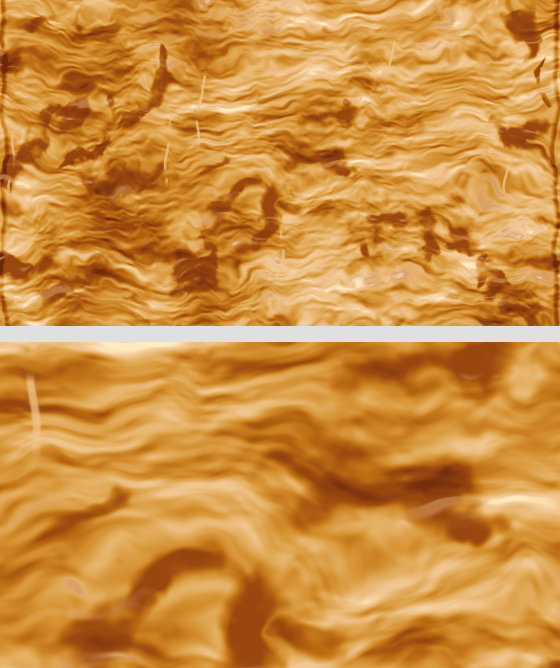
Top, the full canvas; bottom, a detail of the centre.
Give the GLSL for this texture, as a Shadertoy shader.

```glsl
// Glazed golden pastry crust: wrinkled flaky sheet with scorched patches and pale cracks.

const vec3 CHAR     = vec3(0.43, 0.16, 0.05);
const vec3 BROWN    = vec3(0.60, 0.28, 0.06);
const vec3 AMBER    = vec3(0.73, 0.42, 0.07);
const vec3 GOLD     = vec3(0.83, 0.56, 0.18);
const vec3 BUTTER   = vec3(0.89, 0.68, 0.37);
const vec3 CREAM    = vec3(0.94, 0.77, 0.56);
const vec3 SHINE    = vec3(1.00, 0.92, 0.76);
const vec3 GLAZE    = vec3(0.81, 0.56, 0.35);

const vec2  WRINKLE_FREQ   = vec2(8.0, 22.0);     // cells per canvas height
const vec2  LIGHT_STEP     = vec2(-0.004, 0.011); // towards the light, upper left
const float RELIEF_GAIN    = 7.5;
const float BAKE_GAIN      = 3.5;
const float MOTTLE_GAIN    = 3.5;
const float TONE_BIAS      = 0.15;
const float SCORCH_DEPTH   = 1.75;
const int   STREAK_COUNT   = 12;
const int   CRACK_COUNT    = 6;

float hash(vec2 p) {
    vec3 q = fract(vec3(p.xyx) * 0.1031);
    q += dot(q, q.yzx + 33.33);
    return fract((q.x + q.y) * q.z);
}

// Value noise centred on zero
float noise(vec2 p) {
    vec2 i = floor(p), f = fract(p);
    f = f * f * (3.0 - 2.0 * f);
    float low  = mix(hash(i), hash(i + vec2(1, 0)), f.x);
    float high = mix(hash(i + vec2(0, 1)), hash(i + vec2(1, 1)), f.x);
    return mix(low, high, f.y) - 0.5;
}

float fbm(vec2 p) {
    float sum = 0.0, amp = 0.5;
    for (int i = 0; i < 4; i++) {
        sum += amp * noise(p);
        p = mat2(1.6, 1.2, -1.2, 1.6) * p + 17.3;
        amp *= 0.5;
    }
    return sum;
}

vec2 warp(vec2 p, float freq) {
    return vec2(fbm(p * freq + 31.0), fbm(p * freq + 67.0));
}

// Curved brown strokes, mostly rising to the right
float streaks(vec2 p, float width) {
    float mask = 0.0;
    for (int i = 0; i < STREAK_COUNT; i++) {
        float id = float(i);
        vec2 centre = vec2((id + hash(vec2(id, 3))) / float(STREAK_COUNT) * width,
                           hash(vec2(id, 11)));
        float angle = mix(0.1, 1.9, hash(vec2(id, 19)));
        float halfLength = mix(0.03, 0.13, hash(vec2(id, 29)));
        float radius = mix(0.016, 0.036, hash(vec2(id, 37)));
        float c = cos(angle), s = sin(angle);
        vec2 q = mat2(c, -s, s, c) * (p - centre);
        q.y += (hash(vec2(id, 43)) - 0.5) * 8.0 * q.x * q.x;
        float d = length(vec2(max(abs(q.x) - halfLength, 0.0), q.y));
        mask = max(mask, 1.0 - smoothstep(radius * 0.35, radius, d));
    }
    return mask;
}

// Thin, broken, nearly vertical splits
float cracks(vec2 p, float width) {
    float mask = 0.0;
    for (int i = 0; i < CRACK_COUNT; i++) {
        float id = float(i);
        vec2 centre = vec2((id + hash(vec2(id, 53))) / float(CRACK_COUNT) * width,
                           mix(0.2, 0.8, hash(vec2(id, 59))));
        float halfLength = mix(0.06, 0.16, hash(vec2(id, 61)));
        vec2 q = p - centre;
        float d = abs(q.x - 0.08 * q.y + 0.03 * noise(vec2(p.y * 14.0, id * 7.0)));
        float fade = 1.0 - smoothstep(halfLength * 0.7, halfLength, abs(q.y));
        float broken = smoothstep(-0.25, 0.1, noise(vec2(id * 5.0, p.y * 28.0)));
        mask = max(mask, (1.0 - smoothstep(0.002, 0.006, d)) * fade * broken);
    }
    return mask;
}

// Tone in standard deviations to crust colour
vec3 crustColour(float tone) {
    vec3 col = mix(CHAR, BROWN, smoothstep(-2.7, -1.6, tone));
    col = mix(col, AMBER,  clamp((tone + 1.55) / 0.80, 0.0, 1.0));
    col = mix(col, GOLD,   clamp((tone + 0.75) / 0.75, 0.0, 1.0));
    col = mix(col, BUTTER, clamp(tone / 0.80, 0.0, 1.0));
    col = mix(col, CREAM,  clamp((tone - 0.80) / 0.75, 0.0, 1.0));
    return mix(col, SHINE, smoothstep(1.6, 2.8, tone));
}

void mainImage(out vec4 fragColor, in vec2 fragCoord) {
    vec2 p = fragCoord / iResolution.y;
    float width = iResolution.x / iResolution.y;

    // Wrinkled relief lit from above
    vec2 folded = p + 0.22 * warp(p, 4.0);
    float relief = RELIEF_GAIN * (fbm(folded * WRINKLE_FREQ)
                 - fbm((folded + LIGHT_STEP) * WRINKLE_FREQ));

    // Scorched blobs and streaks with ragged outlines
    vec2 ragged = p + 0.10 * warp(p, 13.0);
    float blobs = smoothstep(0.155, 0.25, fbm(ragged * vec2(5.0, 6.5) + 83.0));
    float patchy = smoothstep(-0.22, 0.06, fbm(p * 11.0 + 47.0));
    float scorch = max(blobs, streaks(ragged, width) * patchy);

    // Uneven baking
    float tone = TONE_BIAS + relief * mix(1.0, 0.5, scorch);
    tone += BAKE_GAIN * fbm(p * 3.2 + 5.0);
    tone += MOTTLE_GAIN * fbm(folded * vec2(8.0, 13.0) + 23.0);
    tone = mix(tone, min(tone, 0.3) * 0.6, scorch) - SCORCH_DEPTH * scorch;

    // Browned rim along both sides
    float side = min(p.x, width - p.x) + 0.04 * fbm(vec2(p.y * 9.0, step(0.5 * width, p.x) * 40.0));
    float rim = smoothstep(0.002, 0.010, side) * (1.0 - smoothstep(0.012, 0.026, side));
    tone -= 1.5 * rim;

    vec3 col = crustColour(tone);

    // Rosy glaze on browned areas, with small bright glints
    float gloss = smoothstep(0.04, 0.18, fbm(p * 6.0 + 101.0));
    float glint = smoothstep(0.3, 1.1, relief) * max(scorch, gloss);
    col = mix(col, GLAZE, 0.7 * glint);
    col = mix(col, SHINE, 0.6 * smoothstep(1.0, 1.7, relief) * gloss);

    col = mix(col, CREAM, 0.75 * cracks(p, width));
    fragColor = vec4(clamp(col, 0.0, 1.0), 1.0);
}
```
